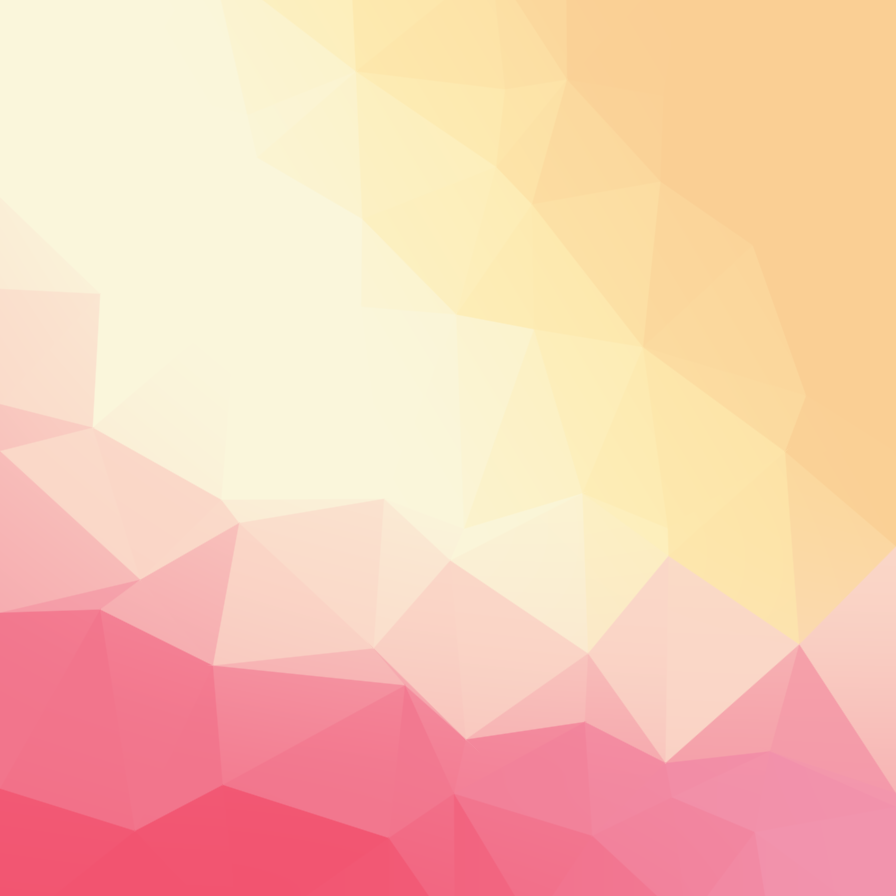
This background is drawn by a Shadertoy shader. Its source:

```glsl
// Low-poly backdrop: cream and peach facets above, rose facets below.
// A bent, jittered grid of vertices is split into triangles; each facet is
// tinted from a smooth colour field sampled near its own centre.

const int COLUMNS = 8;
const int LAYERS = 8;

// Vertex rows, bottom to top: left height, slope, curvature, zigzag.
const vec4 ROWS[LAYERS + 1] = vec4[](
    vec4(-0.04,  0.00,  0.00,  0.00),
    vec4( 0.10, -0.04,  0.03,  0.02),
    vec4( 0.335, -0.32, 0.12, -0.015),
    vec4( 0.44, -0.35,  0.25,  0.05),
    vec4( 0.56, -0.50,  0.45, -0.02),
    vec4( 0.68,  0.00, -0.14,  0.00),
    vec4( 0.74,  0.25, -0.27,  0.03),
    vec4( 0.87,  0.12, -0.12, -0.01),
    vec4( 1.05,  0.00,  0.00,  0.00));

const vec2 JITTER = vec2(0.07, 0.025);   // vertex scatter
const vec2 TINT_SHIFT = vec2(0.06, 0.05); // colour variation between facets
const float FACET_GRADIENT = 0.22;       // share of gradient inside a facet

const vec3 CREAM   = vec3(0.98, 0.965, 0.86);
const vec3 YELLOW  = vec3(0.995, 0.925, 0.69);
const vec3 APRICOT = vec3(0.98, 0.81, 0.58);
const vec3 BLUSH   = vec3(0.98, 0.84, 0.78);
const vec3 PINK    = vec3(0.96, 0.62, 0.66);
const vec3 ROSE    = vec3(0.95, 0.46, 0.55);
const vec3 CRIMSON = vec3(0.95, 0.33, 0.44);
const vec3 ORCHID  = vec3(0.95, 0.58, 0.68);

// Integer hash giving two values in 0..1.
vec2 hash2(ivec2 cell, int seed) {
    uint h = uint(cell.x) * 73856093u ^ uint(cell.y) * 19349663u
           ^ uint(seed) * 83492791u;
    h = (h ^ (h >> 16)) * 2146121005u;
    h = (h ^ (h >> 15)) * 2221713035u;
    h ^= h >> 16;
    return vec2(h & 65535u, h >> 16) / 65535.0;
}

// Grid vertex, pinned to the left and right borders.
vec2 meshVertex(ivec2 id) {
    vec2 scatter = (hash2(id, 1) - 0.5) * JITTER;
    float x = float(id.x) / float(COLUMNS);
    float inner = smoothstep(0.0, 0.1, x) * smoothstep(1.0, 0.9, x);
    float bulge = (x - 0.43) / 0.1;
    x += inner * (scatter.x + 0.06 * exp(-bulge * bulge));
    vec4 row = ROWS[id.y];
    float zigzag = (id.x % 2 == 0) ? row.w : -row.w;
    return vec2(x, row.x + (row.y + row.z * x) * x + zigzag + scatter.y);
}

// Smooth colours: warm diagonal above a curved horizon, rose below it.
vec3 colourField(vec2 p) {
    float diagonal = p.x + 0.6 * (p.y - 0.6);
    vec3 warm = mix(CREAM, YELLOW, smoothstep(0.4, 0.72, diagonal));
    warm = mix(warm, APRICOT, smoothstep(0.6, 0.95, diagonal));

    float horizon = 0.28 + 0.32 * exp(-4.5 * p.x);
    float level = p.y / horizon;
    float right = smoothstep(0.3, 1.0, p.x);
    vec3 low = mix(CRIMSON, ORCHID, right);
    vec3 colour = mix(low, mix(ROSE, ORCHID, right), smoothstep(0.05, 0.4, level));
    colour = mix(colour, PINK, smoothstep(0.4, 0.65, level));
    colour = mix(colour, BLUSH, smoothstep(0.6, 0.98, level));
    return mix(colour, warm, smoothstep(0.95, 1.4, level));
}

// Signed distance to the line a-b, positive on its right side.
float edgeDistance(vec2 p, vec2 a, vec2 b) {
    vec2 d = b - a;
    return dot(p - a, vec2(d.y, -d.x)) / max(length(d), 1e-4);
}

// Adds one facet: colour in rgb, smoothed coverage in a.
void addFacet(inout vec4 sum, vec2 p, vec2 a, vec2 b, vec2 c,
              ivec2 cell, int seed, float pixel) {
    float winding = edgeDistance(c, a, b) < 0.0 ? 1.0 : -1.0;
    float dist = max(winding * edgeDistance(p, a, b),
                 max(winding * edgeDistance(p, b, c),
                     winding * edgeDistance(p, c, a)));
    float coverage = clamp(0.5 - dist / pixel, 0.0, 1.0);
    if (coverage <= 0.0) return;
    vec2 probe = mix((a + b + c) / 3.0, p, FACET_GRADIENT);
    probe += (hash2(cell, seed) - 0.5) * TINT_SHIFT;
    sum += vec4(colourField(probe), 1.0) * coverage;
}

void mainImage(out vec4 fragColor, in vec2 fragCoord) {
    vec2 p = fragCoord / iResolution.xy;
    float pixel = 1.5 / min(iResolution.x, iResolution.y);
    int centre = int(p.x * float(COLUMNS));
    vec4 sum = vec4(0.0);

    // Only nearby columns can reach this point.
    for (int i = max(centre - 1, 0); i <= min(centre + 1, COLUMNS - 1); i++) {
        for (int j = 0; j < LAYERS; j++) {
            ivec2 cell = ivec2(i, j);
            vec2 a = meshVertex(cell);
            vec2 b = meshVertex(cell + ivec2(1, 0));
            vec2 c = meshVertex(cell + ivec2(1, 1));
            vec2 d = meshVertex(cell + ivec2(0, 1));
            // Split each cell along its shorter diagonal.
            bool rising = distance(a, c) < distance(b, d);
            addFacet(sum, p, a, b, rising ? c : d, cell, 2, pixel);
            addFacet(sum, p, c, d, rising ? a : b, cell, 3, pixel);
        }
    }
    fragColor = vec4(sum.rgb / max(sum.a, 1e-4), 1.0);
}
```
